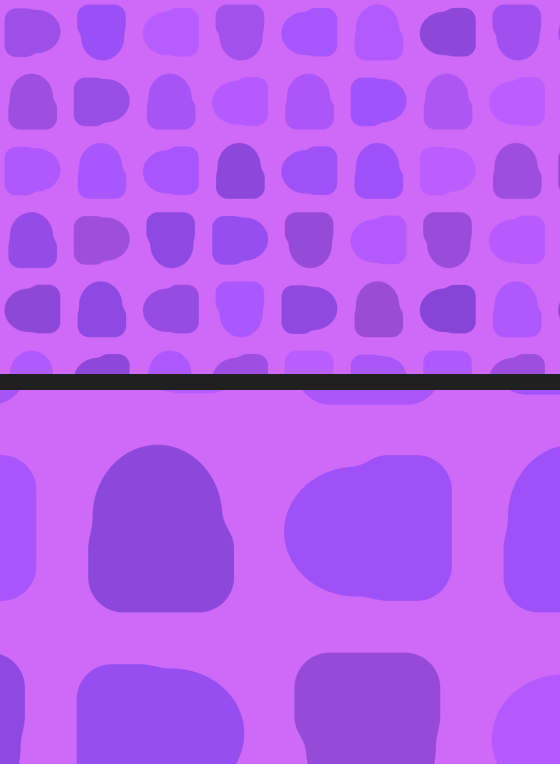
Top: the whole. Bottom: its middle third, enlarged.
Give the GLSL for this pattern, as a WebGL 1 fragment shader.

```glsl
precision highp float;
// Rounded pebbles on a square grid over a flat pink-violet ground.
// Each pebble is a smooth union of a rounded box and an ellipse; upright and
// sideways ones alternate, with a hashed half turn, brightness and hue.

uniform vec2 u_resolution;

#define COLUMNS 8.09
#define GRID_SHIFT vec2(0.031)
#define GROUND vec3(0.81, 0.41, 0.97)
#define PEBBLE vec3(0.67, 0.338, 1.0)
#define SHADE_MIN 0.83
#define SHADE_MAX 1.08
#define HUE_SPREAD vec3(0.09, 0.03, 0.0)
#define BLEND 0.045

float hash(vec2 cell, float seed) {
  vec3 p = fract(vec3(cell.xyx + seed) * vec3(0.1031, 0.1030, 0.0973));
  p += dot(p, p.yzx + 33.33);
  return fract((p.x + p.y) * p.z);
}

float roundedBox(vec2 p, vec2 halfSize, float radius) {
  vec2 d = abs(p) - halfSize + radius;
  return length(max(d, 0.0)) + min(max(d.x, d.y), 0.0) - radius;
}

float ellipse(vec2 p, vec2 axes) {
  return (length(p / axes) - 1.0) * min(axes.x, axes.y);
}

float smoothMin(float a, float b, float k) {
  float h = max(k - abs(a - b), 0.0) / k;
  return min(a, b) - h * h * k * 0.25;
}

// Flat broad top, round narrower bottom, slight waist on the left.
float pebble(vec2 p) {
  float top = roundedBox(p - vec2(-0.0035, 0.166), vec2(0.351, 0.237), 0.169);
  float bottom = ellipse(p - vec2(0.014, -0.056), vec2(0.3125, 0.348));
  return smoothMin(top, bottom, BLEND);
}

// Quarter turn on alternate cells, plus a random half turn.
vec2 turn(vec2 p, vec2 cell) {
  if (mod(cell.x + cell.y, 2.0) < 0.5) p = vec2(-p.y, p.x);
  return hash(cell, 7.0) < 0.5 ? -p : p;
}

vec3 pebbleColor(vec2 cell) {
  float shade = mix(SHADE_MIN, SHADE_MAX, hash(cell, 19.0));
  float hue = hash(cell, 43.0) - 0.5;
  return min(PEBBLE * shade + HUE_SPREAD * hue, 1.0);
}

void main() {
  // Grid counted from the top left corner, in cell widths.
  vec2 fromTop = vec2(gl_FragCoord.x, u_resolution.y - gl_FragCoord.y);
  vec2 grid = fromTop / u_resolution.x * COLUMNS + GRID_SHIFT;
  vec2 cell = floor(grid);
  vec2 local = (fract(grid) - 0.5) * vec2(1.0, -1.0);

  float pixel = COLUMNS / u_resolution.x;
  float dist = pebble(turn(local, cell));
  float cover = 1.0 - smoothstep(-0.7 * pixel, 0.7 * pixel, dist);

  gl_FragColor = vec4(mix(GROUND, pebbleColor(cell), cover), 1.0);
}
```
